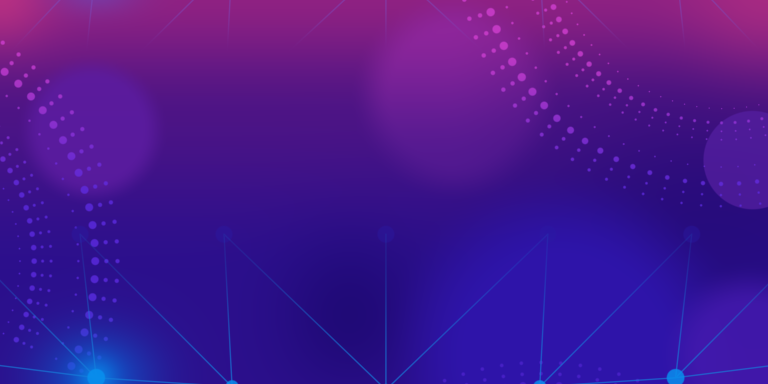
Reproduce this background procedurally as a Shadertoy shader.

```glsl
// Violet backdrop: a vertical gradient with soft orbs and glows, polar arcs of
// dots, and a thin cyan web of lines and nodes along the bottom and top edges.
// Each layer is a distance function; x runs from 0 to 2 and y from 0 to 1.

const vec3 MAGENTA = vec3(0.56, 0.13, 0.51);
const vec3 PLUM    = vec3(0.31, 0.08, 0.52);
const vec3 INDIGO  = vec3(0.17, 0.06, 0.55);
const vec3 SHADOW  = vec3(0.11, 0.03, 0.44);
const vec3 BLUE    = vec3(0.18, 0.08, 0.67);
const vec3 VIOLET  = vec3(0.36, 0.11, 0.63);
const vec3 ORCHID  = vec3(0.56, 0.15, 0.61);
const vec3 PINK    = vec3(0.75, 0.20, 0.51);
const vec3 CYAN    = vec3(0.03, 0.56, 0.93);
const vec3 DOT_LOW  = vec3(0.35, 0.16, 0.86);
const vec3 DOT_HIGH = vec3(0.80, 0.24, 0.80);

const float DOT_STEP   = 0.0744;  // angle between dots
const float DOT_RADIUS = 0.0108;  // largest dot
const float LINE_WIDTH = 0.0011;  // half width of web lines
const float ROW_UP     = 0.39;    // height of the upper web nodes
const float ROW_TOP    = 1.10;    // height of the nodes above the canvas

float fill(float d, float px) { return 1.0 - smoothstep(-px, px, d); }

float glow(vec2 d, float radius) { return exp(-dot(d, d) / (radius * radius)); }

float orb(vec2 d, float radius, float softness) {
    return 1.0 - smoothstep(radius * (1.0 - softness), radius, length(d));
}

float line(vec2 p, vec2 a, vec2 b, float px) {
    vec2 ap = p - a, ab = b - a;
    float d = length(ap - ab * clamp(dot(ap, ab) / dot(ab, ab), 0.0, 1.0));
    return (1.0 - smoothstep(0.0, LINE_WIDTH + px, d)) * 0.8;
}

// Two bands of concentric dotted rings; each has one heavy ring
float dotArcs(vec2 d, float angleMin, float angleMax, float scale, float px) {
    float angle = atan(d.y, d.x), r = length(d);
    float index = floor(angle / DOT_STEP + 0.5);
    float dotAngle = index * DOT_STEP;
    float inRange = step(angleMin, dotAngle) * step(dotAngle, angleMax);
    float cover = 0.0;
    for (int band = 0; band < 2; band++) {
        float b = float(band);
        float heavy = mix(0.633, 0.474, b);
        for (int i = -1; i <= 2; i++) {
            float k = float(i);
            float ring = heavy + k * mix(0.029, 0.022, b) - (i < 0 ? 0.015 : 0.0);
            float size = i == 0 ? 1.0 : (i < 0 ? 0.28 : 0.52);
            size *= DOT_RADIUS * scale * mix(1.0, 0.68, b);
            vec2 offset = vec2((angle - dotAngle) * ring, r - ring);
            cover = max(cover, fill(length(offset) - size, px));
        }
    }
    return cover * inRange;
}

// Web columns bunch slightly toward the sides
vec2 lowNode(float i) {
    return vec2(1.005 + 0.424 * i - 0.0234 * i * abs(i), -0.015 + 0.0078 * i * i);
}
vec2 highNode(float i) {
    return vec2(1.005 + 0.445 * i - 0.0234 * i * abs(i), ROW_UP);
}

vec3 background(vec2 p) {
    vec3 c = mix(INDIGO, PLUM, smoothstep(0.28, 0.78, p.y));
    c = mix(c, MAGENTA, smoothstep(0.70, 1.02, p.y));
    c = mix(c, SHADOW, 0.75 * glow((p - vec2(0.91, 0.18)) / vec2(1.0, 1.1), 0.18));
    c = mix(c, SHADOW, 0.55 * glow((p - vec2(1.85, 0.48)) / vec2(2.2, 1.3), 0.22));
    c = mix(c, PINK, 0.8 * glow(p - vec2(0.0, 1.02), 0.13));
    c = mix(c, PINK, 0.5 * glow(p - vec2(2.0, 1.02), 0.20));
    c = mix(c, vec3(0.42, 0.28, 0.72), 0.6 * glow((p - vec2(0.25, 1.02)) / vec2(2.0, 1.0), 0.055));

    // Soft orbs
    c = mix(c, BLUE, 0.95 * orb(p - vec2(1.47, 0.08), 0.49, 0.5));
    c = mix(c, VIOLET, 0.85 * orb(p - vec2(0.24, 0.66), 0.20, 0.35));
    vec3 orbTint = mix(VIOLET * 0.9, ORCHID, smoothstep(0.55, 0.95, p.y));
    float orbFade = mix(0.95, 0.5, smoothstep(1.15, 1.46, p.x));
    c = mix(c, orbTint, orbFade * orb(p - vec2(1.19, 0.75), 0.28, 0.4));
    c = mix(c, vec3(0.27, 0.10, 0.69), 0.8 * orb(p - vec2(1.95, 0.08), 0.24, 0.5));
    return c;
}

void mainImage(out vec4 fragColor, in vec2 fragCoord) {
    float px = 1.0 / iResolution.y;
    vec2 p = fragCoord * px;
    vec3 color = background(p);
    color = mix(color, vec3(0.33, 0.12, 0.63), 0.75 * fill(length(p - vec2(1.96, 0.583)) - 0.128, px));

    // Dotted arcs on the left, upper right and bottom
    vec2 right = vec2(1.883, 1.154) - p;
    float rightScale = mix(1.0, 0.5, smoothstep(0.5, 1.5, atan(right.y, right.x)));
    float dots = dotArcs(p - vec2(-0.385, 0.32), -0.50, 1.10, 0.95, px);
    dots = max(dots, dotArcs(right, 0.2, 1.9, rightScale, px));
    dots = max(dots, 0.65 * dotArcs((p - vec2(1.409, -0.635)).yx, -0.42, 0.42, 0.8, px));
    color = mix(color, mix(DOT_LOW, DOT_HIGH, smoothstep(0.45, 0.92, p.y)), 0.85 * dots);

    // Light around the bright lower-left node
    vec2 lamp = p - lowNode(-2.0);
    color = mix(color, vec3(0.04, 0.38, 0.84), 0.75 * glow(lamp / vec2(1.25, 1.0), 0.12));
    color = mix(color, CYAN, 0.7 * glow(lamp, 0.05));

    // Web: columns, diagonals toward the centre, and rays from above
    float web = 0.0, rays = 0.0, nodes = 0.0, faintNodes = 0.0;
    for (int n = -3; n <= 3; n++) {
        float i = float(n), side = sign(i);
        vec2 low = lowNode(i), high = highNode(i), top = vec2(low.x, ROW_TOP);
        web = max(web, line(p, low, high, px));
        web = max(web, line(p, high, lowNode(i - side), px));
        web = max(web, line(p, low, lowNode(i - side) + vec2(0.0, 1e-4), px));
        rays = max(rays, line(p, top, vec2(high.x, 0.71), px));
        for (float s = -1.0; s <= 1.0; s += 2.0)
            if (s * i >= 0.0)
                rays = max(rays, line(p, top, vec2(highNode(i + s).x, 0.71), px));
        nodes = max(nodes, fill(length(p - low) - 0.015 - 0.002 * i * i, px));
        faintNodes = max(faintNodes, fill(length(p - high) - 0.022, px));
    }
    color = mix(color, vec3(0.16, 0.10, 0.64), 0.4 * faintNodes);
    color = mix(color, vec3(0.08, 0.50, 0.86), web * mix(0.8, 0.15, smoothstep(0.0, ROW_UP, p.y)));
    color = mix(color, vec3(0.48, 0.30, 0.75), rays * 0.6 * smoothstep(0.86, 1.0, p.y));
    color = mix(color, CYAN, 0.85 * nodes);

    fragColor = vec4(color, 1.0);
}
```
